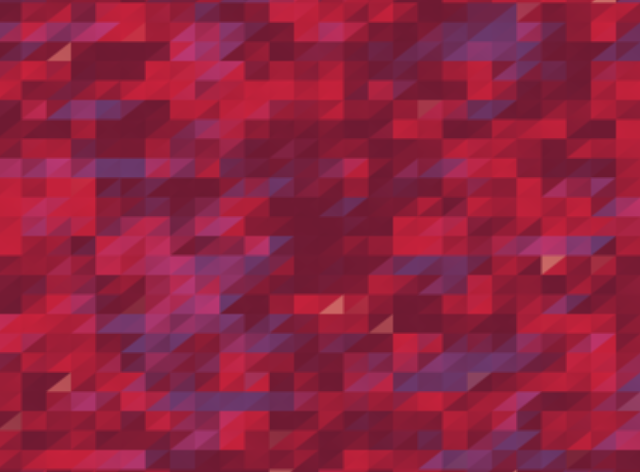
This background is drawn by a WebGL 2 fragment shader. Its source:

```glsl
#version 300 es
precision highp float;

uniform vec2 u_resolution;
out vec4 fragColor;

#define CELLS_PER_HEIGHT vec2(19.06, 24.27)
#define GRID_SHIFT vec2(0.13, -0.13)
#define EDGE_SOFTNESS 0.0062
#define MAROON vec3(0.435, 0.103, 0.197)
#define CRIMSON vec3(0.765, 0.130, 0.230)
#define VIOLET vec3(0.420, 0.220, 0.420)
#define PINK vec3(0.730, 0.215, 0.440)
#define SALMON vec3(0.800, 0.430, 0.410)
#define RED_RANGE vec2(0.31, 0.77)
#define TINT_RANGE vec2(0.49, 0.80)
#define SALMON_START 0.978
#define FACET_SHADING 0.07

const int SAMPLES = 4;

float hash(vec2 p, float seed) {
    vec3 q = fract(vec3(p.xyx + seed * 17.37) * vec3(0.1031, 0.1030, 0.0973));
    q += dot(q, q.yzx + 33.33);
    return fract((q.x + q.y) * q.z);
}

float valueNoise(vec2 p, float seed) {
    vec2 i = floor(p);
    vec2 f = fract(p);
    f = f * f * (3.0 - 2.0 * f);
    float low = mix(hash(i, seed), hash(i + vec2(1.0, 0.0), seed), f.x);
    float high = mix(hash(i + vec2(0.0, 1.0), seed), hash(i + vec2(1.0), seed), f.x);
    return mix(low, high, f.y);
}

vec3 mosaic(vec2 uv) {
    vec2 grid = uv * CELLS_PER_HEIGHT + GRID_SHIFT;
    vec2 cell = floor(grid);
    vec2 local = fract(grid);

    // Slanted cells join the facing triangles of two neighbours
    vec2 slant = vec2(floor(grid.x - local.y), cell.y);
    float upperHalf = step(local.x, local.y);

    // Dark to bright red, in level runs of upright cells
    float red = 0.30 * hash(cell, 1.0)
              + 0.17 * hash(slant, 2.0)
              + 0.53 * valueNoise(cell * vec2(0.42, 0.72), 3.0);
    red = smoothstep(RED_RANGE.x, RED_RANGE.y, red);

    // Violet and pink tint, in short runs of slanted cells
    float tint = 0.62 * valueNoise(slant * vec2(0.40, 0.72), 5.0)
               + 0.23 * hash(slant, 6.0)
               + 0.15 * hash(cell, 7.0);
    tint = smoothstep(TINT_RANGE.x, TINT_RANGE.y, tint);

    vec3 color = mix(mix(MAROON, CRIMSON, red), mix(VIOLET, PINK, red), tint);

    // Rare pale triangles
    float pale = smoothstep(SALMON_START, 1.0, hash(cell, 8.0 + upperHalf));
    color = mix(color, SALMON, pale * (1.0 - 0.7 * tint));

    // Faint gradient across each facet
    float lean = hash(cell, 10.0 + upperHalf) - 0.5;
    return color * (1.0 + FACET_SHADING * lean * (local.x + local.y - 1.0));
}

void main() {
    // Box filter, never narrower than one pixel
    float width = max(EDGE_SOFTNESS, 1.0 / u_resolution.y);
    vec2 uv = gl_FragCoord.xy / u_resolution.y;
    vec3 sum = vec3(0.0);
    for (int y = 0; y < SAMPLES; y++) {
        for (int x = 0; x < SAMPLES; x++) {
            vec2 offset = (vec2(x, y) + 0.5) / float(SAMPLES) - 0.5;
            sum += mosaic(uv + offset * width);
        }
    }
    fragColor = vec4(sum / float(SAMPLES * SAMPLES), 1.0);
}
```
